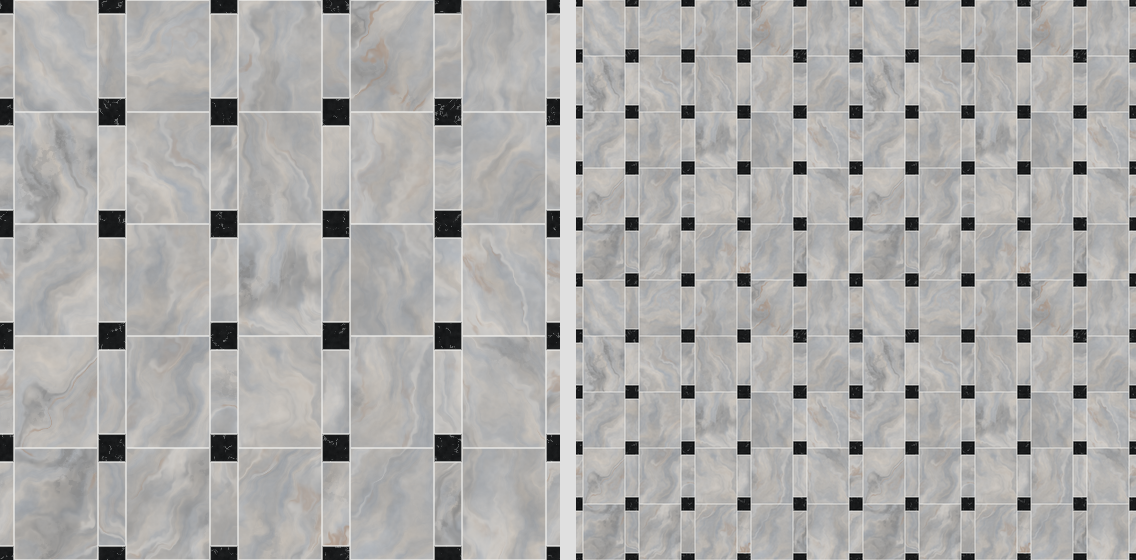
Left: one tile. Right: repeated 2 by 2.
Write a three.js fragment shader that draws this pattern.

```glsl
// Marble floor: tall pale slabs in columns, parted by narrow strips of the same
// stone with small black squares at the joints, all outlined by thin white grout.
// Every piece seeds its own warped, stretched noise from a wrapped cell number.
varying vec2 vUv;

#define REPEATS 5.0
#define STRIP 0.25                      // strip width, in cells
#define GROUT 0.0105                    // soft grout half-width, in cells
#define GROUT_COLOR vec3(0.95, 0.95, 0.94)
#define STONE_COLOR vec3(0.702, 0.698, 0.693)
#define PALE_COLOR vec3(0.81, 0.80, 0.785)
#define SMOKE_COLOR vec3(0.53, 0.53, 0.53)
#define RUST_COLOR vec3(0.66, 0.55, 0.47)
#define BLACK_COLOR vec3(0.095, 0.10, 0.104)
#define FLECK_COLOR vec3(0.52, 0.53, 0.53)

float hash(vec2 p) {
  vec3 q = fract(p.xyx * vec3(0.1031, 0.1030, 0.0973));
  q += dot(q, q.yzx + 33.33);
  return fract((q.x + q.y) * q.z);
}

float noise(vec2 p) {
  vec2 i = floor(p), f = fract(p);
  f = f * f * (3.0 - 2.0 * f);
  return mix(mix(hash(i), hash(i + vec2(1.0, 0.0)), f.x),
             mix(hash(i + vec2(0.0, 1.0)), hash(i + 1.0), f.x), f.y);
}

float fbm(vec2 p) {
  float sum = 0.0, amp = 0.5;
  for (int i = 0; i < 5; i++) {
    sum += amp * noise(p);
    p = mat2(1.6, 1.2, -1.2, 1.6) * p + 7.1;
    amp *= 0.5;
  }
  return sum / 0.97;
}

// 1 along the middle contour of a noise value, fading out over the width
float vein(float value, float width) {
  return 1.0 - smoothstep(0.0, width, abs(value - 0.5));
}

vec3 paleMarble(vec2 p, vec2 id) {
  float bold = hash(id + 7.0);
  float angle = 0.25 + 2.1 * hash(id + 31.0);
  float c = cos(angle), s = sin(angle);
  vec2 q = mat2(c, -s, s, c) * p + 20.0 + 90.0 * vec2(hash(id + 3.0), hash(id + 11.0));

  // Stretch along the flow after bending it
  vec2 bend = vec2(fbm(q * 1.8), fbm(q * 1.8 + 17.0)) - 0.5;
  vec2 flow = (q + 0.75 * bend) * vec2(1.3, 4.2);
  float cloud = fbm(flow) - 0.5;
  float wisp = fbm(flow * vec2(2.0, 2.6) + 9.0) - 0.5;
  float grain = fbm(q * 20.0) - 0.5;
  float patches = fbm(q * 2.4 + 60.0);

  vec3 color = STONE_COLOR + 0.025 * (hash(id + 19.0) - 0.5);
  color += 0.20 * cloud + 0.11 * wisp + 0.045 * grain;
  color += 0.07 * wisp * vec3(1.0, 0.1, -1.0);

  // Smoky bands and mottled spots
  float band = fbm(flow * 0.6 + 40.0);
  float smoke = vein(band + 0.1, 0.09) * smoothstep(0.35, 0.65, patches);
  float mottle = smoothstep(0.58, 0.72, patches) * smoothstep(0.42, 0.62, grain + 0.5);
  color = mix(color, SMOKE_COLOR, (0.15 + 0.4 * bold) * smoke + 0.35 * bold * mottle);

  // Milky streaks, with rust clinging to their sides
  float streak = vein(band, 0.055) * smoothstep(0.6, 0.4, patches + 0.0 * band);
  color = mix(color, PALE_COLOR, (0.3 + 0.45 * bold) * streak);
  float rust = vein(band - 0.045 + 0.1 * wisp, 0.05) * smoothstep(0.45, 0.65, fbm(q * 4.0 + 80.0));
  return mix(color, RUST_COLOR, (0.12 + 0.5 * bold * bold) * rust);
}

vec3 blackMarble(vec2 p, vec2 id) {
  vec2 q = p + 50.0 * vec2(hash(id), hash(id + 5.0));
  float crack = vein(fbm(q * 13.0), 0.045) * smoothstep(0.46, 0.68, fbm(q * 21.0 + 5.0));
  vec3 color = BLACK_COLOR + 0.07 * (fbm(q * 30.0) - 0.5);
  return mix(color, FLECK_COLOR, 0.75 * crack);
}

void main() {
  vec2 p = vUv * REPEATS;
  vec2 shifted = p + 0.5 * STRIP;
  vec2 cell = mod(floor(shifted), REPEATS);
  vec2 f = fract(shifted);

  // Distance to the joints of the strip grid
  vec2 joint = min(min(f, 1.0 - f), abs(f - STRIP));
  float slabRow = mod(floor(p.y), REPEATS);
  float slabY = fract(p.y);
  vec3 color;

  if (f.x > STRIP) {
    joint.y = min(slabY, 1.0 - slabY);
    color = paleMarble(vec2(f.x, slabY), vec2(cell.x, slabRow) + 101.0);
  } else if (f.y > STRIP) {
    color = paleMarble(f, cell + 143.0);
  } else {
    color = blackMarble(f, cell + 187.0);
  }

  float grout = 1.0 - smoothstep(0.0, GROUT, min(joint.x, joint.y));
  gl_FragColor = vec4(mix(color, GROUT_COLOR, grout), 1.0);
}
```
